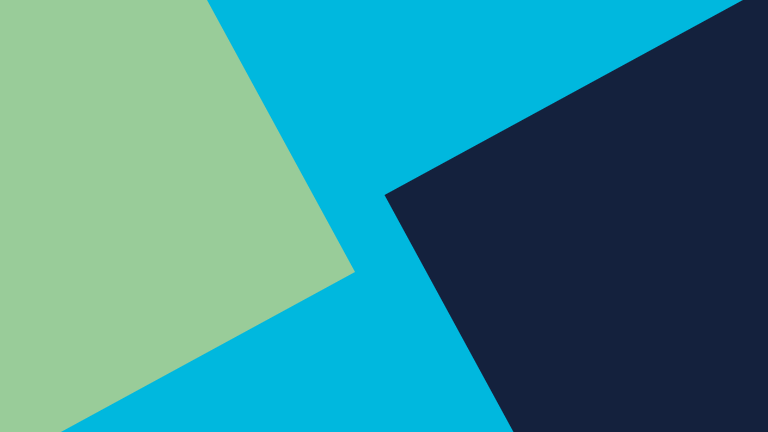
Write a Shadertoy shader that draws this background.

```glsl
const vec3 CYAN  = vec3(0.00, 0.72, 0.87);
const vec3 GREEN = vec3(0.60, 0.80, 0.60);
const vec3 NAVY  = vec3(0.08, 0.13, 0.24);
const float TILT = 0.4983; // radians, shared by both blocks

// Coordinates of p along axes turned by the given angle
vec2 toTilted(vec2 p, float angle) {
    vec2 axis = vec2(cos(angle), sin(angle));
    return vec2(dot(p, axis), dot(p, vec2(-axis.y, axis.x)));
}

// Signed bound of a right-angled block; side +1 opens up-left, -1 down-right
float cornerDistance(vec2 p, vec2 corner, float angle, float side) {
    vec2 q = side * toTilted(p - corner, angle);
    return max(q.x, -q.y);
}

// Smooth coverage over one pixel width
float coverage(float dist, float pixel) {
    return clamp(0.5 - dist / pixel, 0.0, 1.0);
}

void mainImage(out vec4 fragColor, in vec2 fragCoord) {
    // Centred coordinates, canvas height = 1
    float pixel = 1.0 / iResolution.y;
    vec2 p = (fragCoord - 0.5 * iResolution.xy) * pixel;

    // Two facing blocks with a band between them
    float greenBlock = cornerDistance(p, vec2(-0.0671, -0.1296), TILT, 1.0);
    float navyBlock  = cornerDistance(p, vec2(0.0012, 0.0486), TILT, -1.0);

    vec3 color = mix(CYAN, GREEN, coverage(greenBlock, pixel));
    color = mix(color, NAVY, coverage(navyBlock, pixel));
    fragColor = vec4(color, 1.0);
}
```
